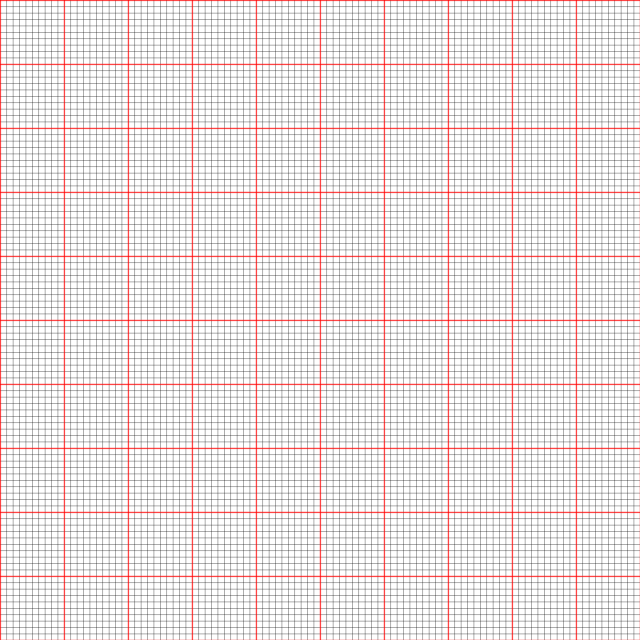
This pattern is drawn by a WebGL 2 fragment shader. Its source:

```glsl
#version 300 es
precision highp float;
// Graph paper: a fine grey grid with a bolder red line at every tenth division.

uniform vec2 u_resolution;
out vec4 fragColor;

// Counts are whole numbers; lengths are fractions of the canvas.
const float MAJOR_CELLS = 10.0;
const float MINOR_PER_MAJOR = 10.0;
const float CORE_WIDTH = 0.001;      // solid part of every line
const float FRINGE_WIDTH = 0.003;    // soft outer part of the red lines
const float FRINGE_OPACITY = 0.25;
const float MINOR_OPACITY = 0.5;
const float LINE_SHIFT = 0.0005;     // right and down from the grid nodes
const vec3 PAPER_COLOR = vec3(1.0);
const vec3 MINOR_COLOR = vec3(0.0);
const vec3 MAJOR_COLOR = vec3(1.0, 0.0, 0.0);

// Signed distance to the nearest of `count` evenly spaced lines, per axis.
vec2 lineOffset(vec2 p, float count) {
    return (fract(p * count + 0.5) - 0.5) / count;
}

// Exact share of a pixel footprint covered by a line, per axis.
vec2 lineCoverage(vec2 offset, float width, vec2 pixel) {
    vec2 upper = min(offset + 0.5 * pixel, vec2(0.5 * width));
    vec2 lower = max(offset - 0.5 * pixel, vec2(-0.5 * width));
    return max(upper - lower, 0.0) / pixel;
}

// Union of the vertical and horizontal line coverage.
float gridCoverage(vec2 coverage) {
    return 1.0 - (1.0 - coverage.x) * (1.0 - coverage.y);
}

void main() {
    vec2 pixel = 1.0 / u_resolution;
    vec2 uv = gl_FragCoord.xy * pixel;
    vec2 p = uv + vec2(-LINE_SHIFT, LINE_SHIFT);

    // Fine grid, leaving out the lines that the major grid replaces.
    float minorCells = MAJOR_CELLS * MINOR_PER_MAJOR;
    vec2 lineIndex = mod(floor(p * minorCells + 0.5), MINOR_PER_MAJOR);
    vec2 minor = lineCoverage(lineOffset(p, minorCells), CORE_WIDTH, pixel);
    minor *= MINOR_OPACITY * step(0.5, lineIndex);

    // Bold grid: a solid core inside a faint fringe.
    vec2 majorOffset = lineOffset(p, MAJOR_CELLS);
    vec2 core = lineCoverage(majorOffset, CORE_WIDTH, pixel);
    vec2 fringe = lineCoverage(majorOffset, FRINGE_WIDTH, pixel);
    vec2 major = mix(core, fringe, FRINGE_OPACITY);

    // Red lies over grey.
    vec3 color = mix(PAPER_COLOR, MINOR_COLOR, gridCoverage(minor));
    color = mix(color, MAJOR_COLOR, gridCoverage(major));
    fragColor = vec4(color, 1.0);
}
```
